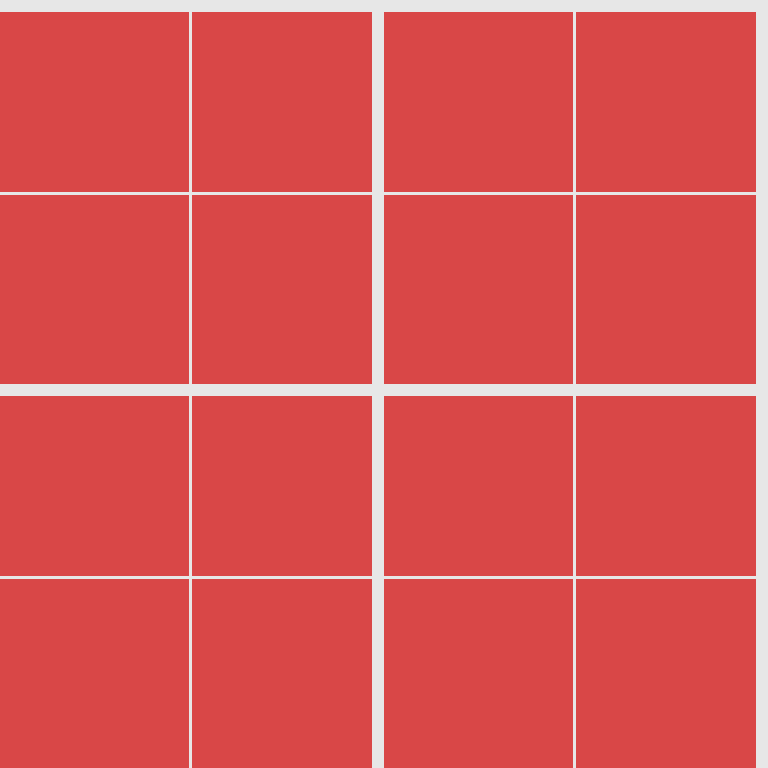
Write a WebGL 1 fragment shader that draws this pattern.

```glsl
precision highp float;
// Flat red tiles divided by a wide pale grid, each quartered by hairlines.

uniform vec2 u_resolution;

#define REPEATS 2.0
#define BAND_WIDTH 0.03125       // wide grid line, in cell units
#define BAND_CENTER 0.984375
#define HAIRLINE_WIDTH 0.0078125 // thin dividing line, in cell units
#define HAIRLINE_CENTER 0.49609375
#define TILE_COLOR vec3(0.85, 0.28, 0.28)
#define LINE_COLOR vec3(0.906, 0.906, 0.906)

// Share of each pixel covered by a line that repeats once per cell, per axis.
vec2 lineCoverage(vec2 cellPos, float center, float width, vec2 pixel) {
  vec2 offset = fract(cellPos - center + 0.5) - 0.5;
  vec2 start = max(offset - 0.5 * pixel, vec2(-0.5 * width));
  vec2 end = min(offset + 0.5 * pixel, vec2(0.5 * width));
  return clamp((end - start) / pixel, 0.0, 1.0);
}

void main() {
  vec2 pixel = REPEATS / u_resolution;
  vec2 cellPos = gl_FragCoord.xy * pixel;

  // Both line sets share one colour, so their union is a single mask.
  vec2 band = lineCoverage(cellPos, BAND_CENTER, BAND_WIDTH, pixel);
  vec2 hairline = lineCoverage(cellPos, HAIRLINE_CENTER, HAIRLINE_WIDTH, pixel);
  vec2 lines = max(band, hairline);
  float mask = 1.0 - (1.0 - lines.x) * (1.0 - lines.y);

  gl_FragColor = vec4(mix(TILE_COLOR, LINE_COLOR, mask), 1.0);
}
```
